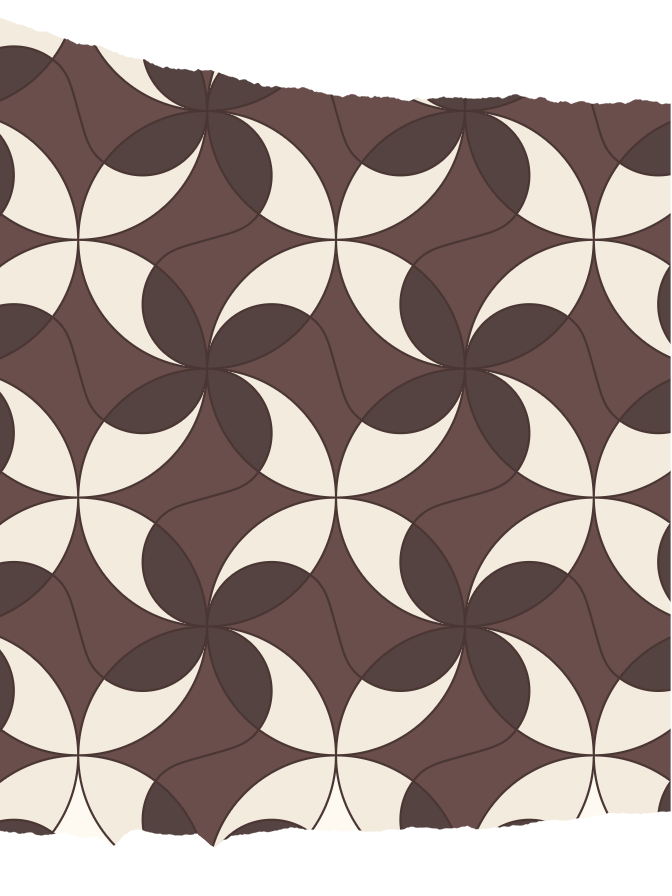
Give the GLSL for this pattern, as a Shadertoy shader.

```glsl
// Torn sheet of interlaced circles: cream and brown petals on mauve, crossed by S-curves.

const float RADIUS = 0.1918; // circle radius, in canvas widths

float hash(float n) {
    n = fract(n * 0.1031);
    n *= n + 33.33;
    return fract(n * (n + n));
}

float noise(float x) {
    float i = floor(x), f = fract(x);
    return mix(hash(i), hash(i + 1.0), f * f * (3.0 - 2.0 * f)) - 0.5;
}

// Ragged offset of a torn edge
float ragged(float x, float seed) {
    float sum = 0.0, amp = 0.012, freq = 16.0;
    for (int i = 0; i < 5; i++) {
        sum += amp * noise(x * freq + seed);
        amp *= 0.6;
        freq *= 2.1;
    }
    return sum;
}

// Signed distance to an S-curve of two half circles joined by a slanted bend
float lobe(vec2 p) {
    p *= p.y < 0.0 ? -1.0 : 1.0;
    float y4 = p.y * p.y * p.y * p.y;
    float bend = (p.y * (0.28 + 8.6 * y4) - p.x) / length(vec2(1.0, 0.28 + 43.0 * y4));
    float arc = length(p - vec2(0.5, 0.0)) - 0.5;
    return p.x < 0.5 && p.y < 0.4 ? bend : arc;
}

// Signed distance to the sheet outline, positive inside
float sheet(vec2 uv) {
    float x = uv.x + 0.2 * ragged(uv.y, 71.0);
    float top = mix(1.305, 1.155, x) - 0.036 * sin(3.927 * x) + ragged(x, 13.0);
    float bottom = 0.093 + 0.033 * x * x * x + 0.7 * ragged(x, 47.0);
    for (int i = 0; i < 2; i++) // two deeper nicks
        bottom -= 0.018 * max(0.0, 1.0 - 40.0 * abs(x - 0.168 - 0.15 * float(i)));
    return min(min(top - uv.y, uv.y - bottom), 0.998 - uv.x);
}

void mainImage(out vec4 fragColor, in vec2 fragCoord) {
    vec2 uv = fragCoord / iResolution.x;
    vec2 q = (uv - vec2(0.5, 0.7847)) / RADIUS;
    float px = 1.0 / (iResolution.x * RADIUS);

    // Two interleaved grids of circles; their overlaps are the petals
    vec2 a = mod(q + 1.0, 2.0) - 1.0;
    vec2 b = mod(q, 2.0) - 1.0;
    float circleA = length(a) - 1.0, circleB = length(b) - 1.0;
    float petal = max(circleA, circleB);

    // S-curves run across the first grid and down the second
    float curveA = lobe(vec2(a.x, -a.y)), curveB = lobe(b.yx);
    float shade = max(petal, min(curveA, curveB));

    // Ground, paler in the bottom row
    bool faded = q.y < -3.0 && circleB > 0.0;
    vec3 color = faded ? vec3(1.0, 0.98, 0.945) : vec3(0.41, 0.305, 0.30);

    // Petals, shaded lobes and outlines
    color = mix(color, vec3(0.95, 0.92, 0.87), clamp(0.5 - petal / px, 0.0, 1.0));
    color = mix(color, vec3(0.335, 0.262, 0.255), clamp(0.5 - shade / px, 0.0, 1.0));
    float line = min(min(abs(circleA), abs(circleB)), min(abs(curveA), abs(curveB))) - 0.0085;
    color = mix(color, vec3(0.29, 0.21, 0.20), clamp(0.5 - line / px, 0.0, 1.0));

    // White beyond the torn edges
    float inside = clamp(0.5 + sheet(uv) * iResolution.x * 0.8, 0.0, 1.0);
    fragColor = vec4(mix(vec3(1.0), color, inside), 1.0);
}
```
